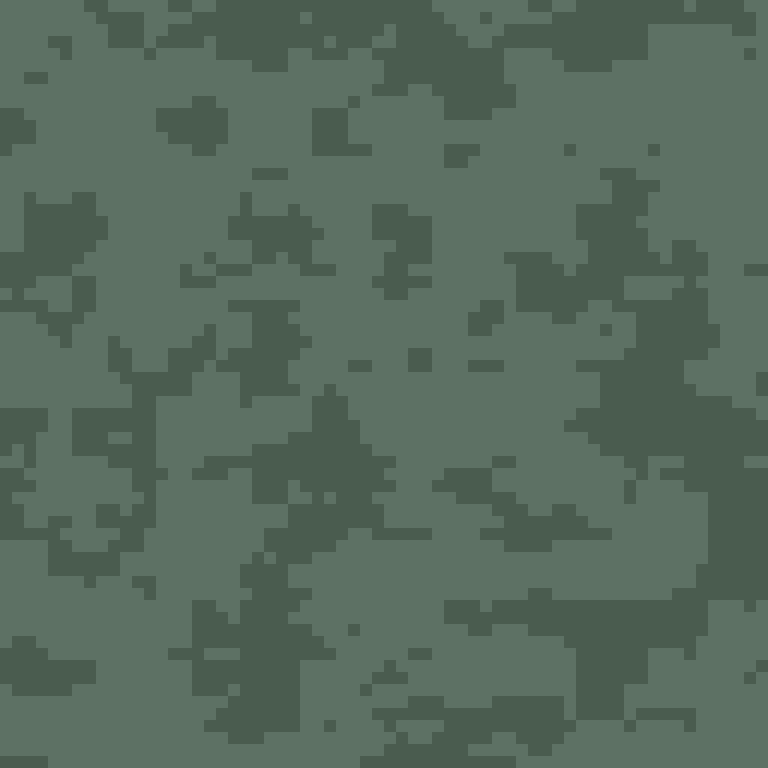
Write a Shadertoy shader that draws this pattern.

```glsl
const vec3  LIGHT_GREEN  = vec3(0.363, 0.444, 0.394);
const vec3  DARK_GREEN   = vec3(0.290, 0.360, 0.311);
const float CELLS        = 64.0;            // square cells along the canvas height
const vec2  BLOB_PITCH   = vec2(5.6, 4.1);  // lattice spacing of large patches, in cells
const vec2  DETAIL_PITCH = vec2(2.5, 1.6);  // lattice spacing of ragged edges and specks
const float BLOB_WEIGHT  = 0.61;
const float GRAIN        = 0.07;            // independent variation of each cell
const float DARK_LEVEL   = 0.450;           // cells below this value are dark

// Integer hash of a lattice point, returned in 0..1
float hash(vec2 point, uint seed) {
    uvec2 q = uvec2(ivec2(point) + 4096);
    uint h = q.x * 1597334677u ^ q.y * 3812015801u ^ seed * 2654435769u;
    h = (h ^ (h >> 16)) * 2146121005u;
    h = (h ^ (h >> 15)) * 2221713035u;
    h ^= h >> 16;
    return float(h >> 8) / 16777216.0;
}

float valueNoise(vec2 p, uint seed) {
    vec2 corner = floor(p);
    vec2 t = smoothstep(0.0, 1.0, p - corner);
    float low  = mix(hash(corner, seed), hash(corner + vec2(1, 0), seed), t.x);
    float high = mix(hash(corner + vec2(0, 1), seed), hash(corner + vec2(1, 1), seed), t.x);
    return mix(low, high, t.y);
}

// 1 for a dark cell, 0 for a light one
float darkCell(vec2 cell) {
    vec2 center = cell + 0.5;
    float blobs  = valueNoise(center / BLOB_PITCH, 1u);
    float detail = valueNoise(center / DETAIL_PITCH, 2u);
    float level  = mix(detail, blobs, BLOB_WEIGHT) + GRAIN * (hash(cell, 3u) - 0.5);
    return 1.0 - step(DARK_LEVEL, level);
}

void mainImage(out vec4 fragColor, in vec2 fragCoord) {
    float pixel = CELLS / iResolution.y;
    vec2 p = fragCoord * pixel - 0.5;

    // Blend the four nearest cells over one pixel at their shared borders
    vec2 cell = floor(p);
    vec2 t = clamp((p - cell - 0.5) / pixel + 0.5, 0.0, 1.0);
    float low  = mix(darkCell(cell), darkCell(cell + vec2(1, 0)), t.x);
    float high = mix(darkCell(cell + vec2(0, 1)), darkCell(cell + vec2(1, 1)), t.x);

    fragColor = vec4(mix(LIGHT_GREEN, DARK_GREEN, mix(low, high, t.y)), 1.0);
}
```
